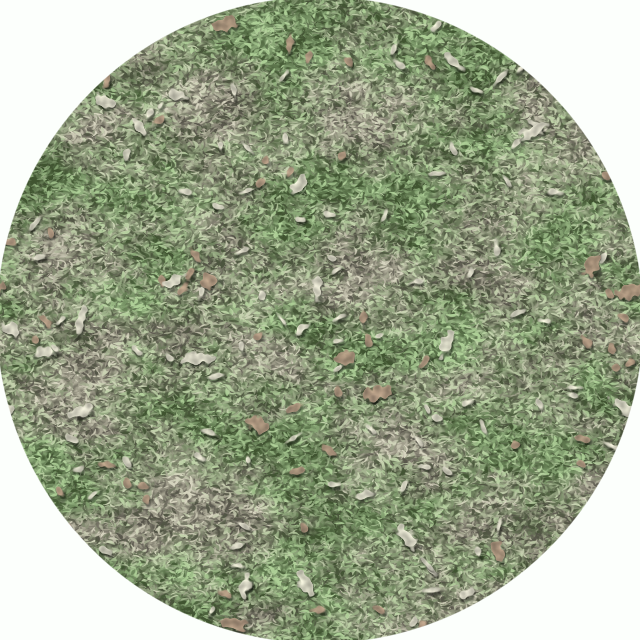
Reproduce this texture procedurally as a WebGL 2 fragment shader.

```glsl
#version 300 es
precision highp float;
// Round patch of worn lawn: green and dry blades with pale fallen leaves on white.
uniform vec2 u_resolution;
out vec4 fragColor;

const float PI = 3.14159;
const float DISC_RADIUS = 0.505;
const int BLADE_LAYERS = 7;
const vec3 PAPER = vec3(0.99, 1.0, 0.99);

// Integer hash of a cell and a seed, giving three values in 0..1
vec3 hash3(vec2 cell, float seed) {
    uvec3 v = uvec3(ivec3(cell, seed)) * 1664525u + 1013904u;
    v.x += v.y * v.z; v.y += v.z * v.x; v.z += v.x * v.y;
    v ^= v >> 16u;
    v.x += v.y * v.z; v.y += v.z * v.x; v.z += v.x * v.y;
    return vec3(v >> 8u) / 16777216.0;
}

// Gradient at a wrapped lattice corner, projected on the offset
float corner(vec2 cell, vec2 offset, vec2 period, float seed) {
    float a = 2.0 * PI * hash3(mod(cell, period), seed).x;
    return dot(vec2(cos(a), sin(a)), offset);
}

// Gradient noise that wraps over the unit square, about -0.7..0.7
float noise(vec2 uv, vec2 period, float seed) {
    vec2 p = uv * period, i = floor(p), f = p - i;
    vec2 w = f * f * f * (f * (f * 6.0 - 15.0) + 10.0);
    vec2 e = vec2(1.0, 0.0);
    float low = mix(corner(i, f, period, seed), corner(i + e, f - e, period, seed), w.x);
    float high = mix(corner(i + e.yx, f - e.yx, period, seed),
                     corner(i + e.xx, f - e.xx, period, seed), w.x);
    return mix(low, high, w.y);
}

float fbm(vec2 uv, vec2 period, float seed) {
    float sum = 0.0, gain = 1.0;
    for (int i = 0; i < 4; i++) {
        sum += gain * noise(uv, period, seed + float(i));
        period *= 2.0;
        gain *= 0.6;
    }
    return sum;
}

vec2 rotate(vec2 p, float a) {
    return vec2(cos(a) * p.x + sin(a) * p.y, cos(a) * p.y - sin(a) * p.x);
}

// Signed distance to a slightly bent blade that tapers to both ends
float bladeDistance(vec2 p, float halfLength, float halfWidth, float bend) {
    float t = clamp(p.x / halfLength, -1.0, 1.0);
    p.y -= bend * halfLength * (t * t - 0.4);
    return length(vec2(p.x - t * halfLength, p.y)) - halfWidth * (1.0 - 0.6 * t * t);
}

// Lays one layer of blades over ground = (tone, greenness)
vec2 addBlades(vec2 ground, vec2 uv, float cells, float seed, float patchGreen, float soft) {
    vec2 home = floor(uv * cells);
    for (int k = 0; k < 9; k++) {
        vec2 cell = home + vec2(k % 3 - 1, k / 3 - 1);
        vec3 place = hash3(mod(cell, cells), seed);
        vec3 look = hash3(mod(cell, cells), seed + 50.0);
        vec2 p = uv - (cell + place.xy) / cells;
        p = rotate(p * vec2(0.9, 1.15), PI * place.z);
        float d = bladeDistance(p, mix(0.25, 0.6, look.x) / cells,
                                mix(0.0010, 0.0027, look.y), look.x - 0.5);
        float cover = 0.85 * (1.0 - smoothstep(-soft, soft, d));
        vec2 blade = vec2(mix(-0.12, 1.15, look.z), patchGreen + 0.7 * (look.y - 0.5));
        ground = mix(ground, blade, cover);
    }
    return ground;
}

// Dark to light ramp, between dry straw and living green
vec3 grassColor(float tone, float green) {
    vec3 dark = mix(vec3(0.35, 0.34, 0.30), vec3(0.25, 0.33, 0.19), green);
    vec3 middle = mix(vec3(0.61, 0.60, 0.53), vec3(0.47, 0.58, 0.40), green);
    vec3 light = mix(vec3(0.84, 0.83, 0.75), vec3(0.68, 0.81, 0.59), green);
    return tone < 0.5 ? mix(dark, middle, tone * 2.0) : mix(middle, light, tone * 2.0 - 1.0);
}

// Sparse crumpled leaves, each with a shadow below it
vec3 addLeaves(vec3 color, vec2 uv, float cells, float seed, float share, float soft) {
    vec2 home = floor(uv * cells);
    float crumple = noise(uv, vec2(90.0), seed);
    for (int k = 0; k < 9; k++) {
        vec2 cell = home + vec2(k % 3 - 1, k / 3 - 1);
        vec3 place = hash3(mod(cell, cells), seed);
        vec3 look = hash3(mod(cell, cells), seed + 50.0);
        if (look.x > share) continue;
        vec2 p = uv - (cell + place.xy) / cells;
        vec2 size = vec2(mix(0.22, 0.42, look.y), mix(0.10, 0.20, look.z)) / cells;
        float tilt = PI * (place.z - 0.5);
        float leaf = (length(rotate(p, tilt) / size) - 1.0 + 0.9 * crumple) * size.y;
        vec2 below = p + vec2(-0.002, 0.004);
        float shadow = (length(rotate(below, tilt) / size) - 1.0 + 0.9 * crumple) * size.y;
        color *= 1.0 - 0.4 * (1.0 - smoothstep(-soft, 2.0 * soft, shadow));
        vec3 tint = mix(vec3(0.88, 0.87, 0.80), vec3(0.70, 0.60, 0.51), step(0.7, look.z));
        tint *= 1.0 + 0.35 * crumple;
        color = mix(color, tint, 0.9 * (1.0 - smoothstep(-soft, soft, leaf)));
    }
    return color;
}

void main() {
    vec2 uv = gl_FragCoord.xy / u_resolution;
    float pixel = 1.0 / min(u_resolution.x, u_resolution.y);
    float soft = max(0.0013, 0.6 * pixel);

    // Broad green and bare areas, stretched sideways
    float patchGreen = clamp(0.52 + 1.1 * fbm(uv, vec2(5.0, 8.0), 11.0), 0.0, 1.0);
    float shade = fbm(uv, vec2(9.0, 14.0), 23.0);

    // Soil and thatch, then blades from coarse to fine
    vec2 ground = vec2(0.36 + 0.7 * noise(uv, vec2(110.0, 130.0), 31.0), patchGreen);
    for (int i = 0; i < BLADE_LAYERS; i++) {
        ground = addBlades(ground, uv, 52.0 + 6.0 * float(i), 100.0 + float(i), patchGreen, soft);
    }
    float tone = clamp(ground.x + 0.28 * shade, 0.0, 1.0);
    vec3 color = grassColor(tone, clamp(ground.y, 0.0, 1.0));

    // Leaf litter in two sizes
    color = addLeaves(color, uv, 34.0, 211.0, 0.13, soft);
    color = addLeaves(color, uv, 17.0, 223.0, 0.10, soft);

    // Disc on a white ground
    float rim = length(uv - 0.5) - DISC_RADIUS;
    color = mix(color, PAPER, smoothstep(-soft, soft, rim));
    fragColor = vec4(color, 1.0);
}
```
